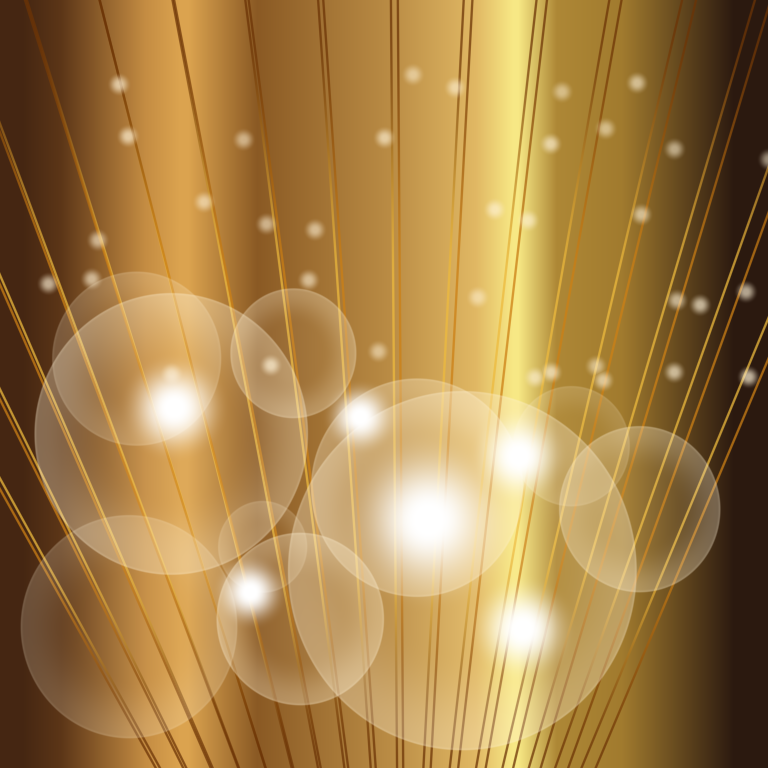
Give the GLSL for this background, as a Shadertoy shader.

```glsl
// Golden satin backdrop with a fan of fine lines, scattered sparkles and glassy bubbles.

const vec3 WHITE = vec3(1.0);
const vec3 CREAM = vec3(1.0, 0.95, 0.84);
const vec3 GOLD = vec3(0.93, 0.73, 0.24);
const vec3 AMBER = vec3(0.80, 0.50, 0.08);
const vec3 RUST = vec3(0.42, 0.20, 0.02);

float ramp(float a, float b, float x) {
    return clamp((x - a) / (b - a), 0.0, 1.0);
}

vec2 hash22(vec2 p) {
    vec3 q = fract(p.xyx * vec3(0.1031, 0.1030, 0.0973));
    q += dot(q, q.yzx + 33.33);
    return fract((q.xx + q.yz) * q.zy);
}

// Vertical folds of metallic colour
vec3 satin(float x) {
    vec3 c = vec3(0.27, 0.15, 0.07);
    c = mix(c, vec3(0.36, 0.21, 0.09), ramp(0.03, 0.08, x));
    c = mix(c, vec3(0.77, 0.55, 0.26), ramp(0.08, 0.19, x));
    c = mix(c, vec3(0.86, 0.64, 0.31), ramp(0.19, 0.235, x));
    c = mix(c, vec3(0.54, 0.35, 0.14), ramp(0.245, 0.335, x));
    c = mix(c, vec3(0.73, 0.55, 0.27), ramp(0.335, 0.51, x));
    c = mix(c, vec3(0.88, 0.72, 0.39), ramp(0.51, 0.62, x));
    c = mix(c, vec3(0.97, 0.91, 0.52), ramp(0.62, 0.668, x));
    c = mix(c, vec3(0.68, 0.53, 0.21), ramp(0.675, 0.725, x));
    c = mix(c, vec3(0.63, 0.48, 0.18), ramp(0.725, 0.81, x));
    return mix(c, vec3(0.17, 0.10, 0.06), ramp(0.81, 0.955, x));
}

// Fan of lines: x = centre + k * gap; each pair holds the bottom and top value
vec3 fan(vec3 col, vec2 p, vec2 centre, vec2 gap, vec3 shine, float pixel) {
    float step_ = mix(gap.x, gap.y, p.y);
    float offset = p.x - mix(centre.x, centre.y, p.y);
    float k = clamp(round(offset / step_), -9.0, 7.0);
    float slope = centre.y - centre.x + k * (gap.y - gap.x);
    float d = abs(offset - k * step_) / sqrt(1.0 + slope * slope);
    float lit = smoothstep(0.0, 0.30, p.y) * (1.0 - smoothstep(0.62, 0.98, p.y));
    float cover = 1.0 - smoothstep(0.0012 - 0.5 * pixel, 0.0012 + pixel, d);
    return mix(col, mix(RUST, shine, lit), 0.75 * cover);
}

// Soft dots, at most one per cell, kept above a floor and below a ceiling
float sparkles(vec2 p, float cell, float density, vec2 band, float seed) {
    vec2 id = floor(p / cell);
    vec2 spot = (id + 0.18 + 0.64 * hash22(id + seed)) * cell;
    vec2 pick = hash22(id + seed + 71.0);
    float present = step(pick.x, density) * step(band.x, spot.y) * step(spot.y, band.y);
    float dotShape = 1.0 - smoothstep(0.002, 0.016, length(p - spot));
    return present * dotShape * mix(0.5, 0.7, pick.y);
}

// Clear in the middle, milky towards a crisp rim
vec3 bubble(vec3 col, vec2 p, vec2 centre, float radius, float strength, float pixel) {
    float r = length((p - centre) / vec2(1.0, 1.03));
    float inside = 1.0 - smoothstep(radius - pixel, radius + pixel, r);
    float milk = 0.22 + 0.78 * smoothstep(0.45, 1.0, r / radius);
    float rim = smoothstep(radius - 0.004, radius, r);
    return mix(col, CREAM, inside * strength * (milk + 0.35 * rim));
}

vec3 glow(vec3 col, vec2 p, vec2 centre, float radius) {
    float a = 1.0 - smoothstep(0.12, 1.0, length(p - centre) / radius);
    return mix(col, WHITE, pow(a, 1.25));
}

void mainImage(out vec4 fragColor, in vec2 fragCoord) {
    vec2 p = fragCoord / iResolution.xy;
    float pixel = 1.0 / min(iResolution.x, iResolution.y);
    vec3 col = satin(p.x);

    // Two nearly parallel fans form the paired lines
    col = fan(col, p, vec2(0.517, 0.509), vec2(0.0343, 0.0948), GOLD, pixel);
    col = fan(col, p, vec2(0.525, 0.518), vec2(0.0358, 0.0971), AMBER, pixel);

    // Sparkles, denser on the right
    float floorY = 0.50 - 0.06 * smoothstep(0.65, 0.85, p.x);
    float dust = sparkles(p, 0.095, 0.68, vec2(floorY, 0.91), 3.0);
    dust = max(dust, sparkles(p, 0.08, 0.45, vec2(floorY, 0.77), 19.0) * step(0.6, p.x));
    col = mix(col, CREAM, dust);

    // Faint bubbles behind
    col = bubble(col, p, vec2(0.178, 0.533), 0.110, 0.20, pixel);
    col = bubble(col, p, vec2(0.744, 0.419), 0.076, 0.17, pixel);
    col = bubble(col, p, vec2(0.168, 0.184), 0.141, 0.20, pixel);
    col = bubble(col, p, vec2(0.342, 0.288), 0.058, 0.17, pixel);

    // Bright bubbles in front
    col = bubble(col, p, vec2(0.223, 0.435), 0.178, 0.32, pixel);
    col = bubble(col, p, vec2(0.382, 0.540), 0.082, 0.29, pixel);
    col = bubble(col, p, vec2(0.543, 0.365), 0.138, 0.30, pixel);
    col = bubble(col, p, vec2(0.602, 0.257), 0.227, 0.32, pixel);
    col = bubble(col, p, vec2(0.833, 0.337), 0.105, 0.30, pixel);
    col = bubble(col, p, vec2(0.391, 0.194), 0.109, 0.32, pixel);

    // White highlights
    col = glow(col, p, vec2(0.227, 0.469), 0.075);
    col = glow(col, p, vec2(0.558, 0.323), 0.125);
    col = glow(col, p, vec2(0.676, 0.406), 0.068);
    col = glow(col, p, vec2(0.681, 0.181), 0.074);
    col = glow(col, p, vec2(0.469, 0.457), 0.052);
    col = glow(col, p, vec2(0.326, 0.229), 0.052);

    fragColor = vec4(col, 1.0);
}
```
